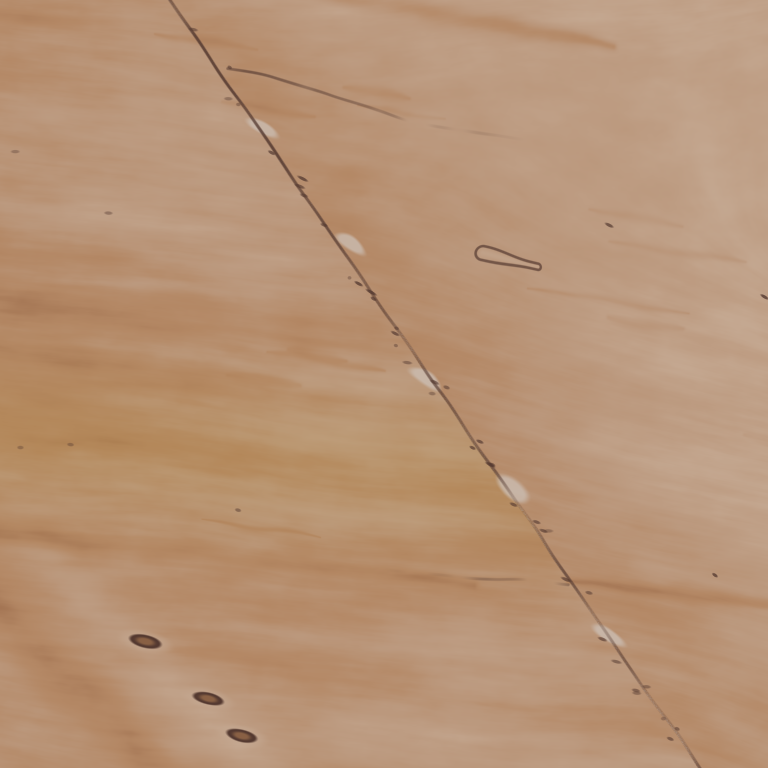
Give the GLSL for this texture, as a Shadertoy shader.

```glsl
// Smooth plywood: two sheets of tan veneer meeting at a slanting seam.
// Stretched gradient noise makes the grain; loops scatter streaks, specks,
// filler and slots; short distance fields draw the cracks.
#define DEEP vec3(0.63, 0.445, 0.315)
#define AMBER vec3(0.705, 0.532, 0.395)
#define ROSE vec3(0.735, 0.60, 0.495)
#define PALE vec3(0.775, 0.668, 0.58)
#define INK vec3(0.33, 0.225, 0.19)
#define FILLER vec3(0.80, 0.75, 0.71)
#define GRAIN_SLOPE 0.10
#define GRAIN_CONTRAST 0.5
#define SPECKS 46
#define STREAKS 13

vec2 hash2(vec2 p) {
    p = vec2(dot(p, vec2(127.1, 311.7)), dot(p, vec2(269.5, 183.3)));
    return fract(sin(p) * 43758.5);
}

float corner(vec2 cell, vec2 f, vec2 o) {
    return dot(hash2(cell + o) * 2.0 - 1.0, f - o);
}

float gradientNoise(vec2 p) {
    vec2 i = floor(p), f = fract(p), u = f * f * (3.0 - 2.0 * f);
    return mix(mix(corner(i, f, vec2(0, 0)), corner(i, f, vec2(1, 0)), u.x),
               mix(corner(i, f, vec2(0, 1)), corner(i, f, vec2(1, 1)), u.x), u.y);
}

float fbm(vec2 p) {
    float sum = 0.0, amp = 0.8;
    for (int i = 0; i < 4; i++) {
        sum += amp * gradientNoise(p);
        p = p * 2.03 + 17.3;
        amp *= 0.52;
    }
    return sum;
}

// Distance to a segment (x) and position along it (y)
vec2 segment(vec2 p, vec2 a, vec2 b) {
    vec2 ab = b - a;
    float h = clamp(dot(p - a, ab) / dot(ab, ab), 0.0, 1.0);
    return vec2(length(p - a - ab * h), h);
}

float bell(float x, float width) { return exp(-x * x / (width * width)); }

// Soft tapered band
float band(vec2 p, vec2 a, vec2 b, float width) {
    vec2 s = segment(p, a, b);
    return bell(s.x, width * (0.35 + 2.6 * s.y * (1.0 - s.y)));
}

// Scaled radius of an ellipse tilted along the grain
float ellipse(vec2 d, vec2 radii, float slope) {
    return length(vec2(d.x, d.y + slope * d.x) / radii);
}

float seamAt(float y) { return 0.911 - 0.69 * y; }

vec3 woodTone(float t) {
    vec3 c = mix(DEEP, AMBER, smoothstep(0.0, 0.36, t));
    c = mix(c, ROSE, smoothstep(0.3, 0.68, t));
    return mix(c, PALE, smoothstep(0.6, 1.0, t));
}

void mainImage(out vec4 fragColor, in vec2 fragCoord) {
    vec2 p = fragCoord / iResolution.y;
    vec2 wobble = 0.004 * vec2(gradientNoise(p * 14.0), gradientNoise(p * 14.0 + 40.0));
    vec2 q = p + wobble * 2.0;
    float side = (p.x - seamAt(p.y) - wobble.x) * 0.82;
    float right = smoothstep(-0.002, 0.002, side), left = 1.0 - right;

    // Grain on each sheet, bent by broad noise
    float slope = mix(GRAIN_SLOPE, 0.24 - 0.3 * smoothstep(0.6, 1.0, p.y), right);
    vec2 g = vec2(p.x, p.y + slope * p.x + 0.035 * gradientNoise(p * 3.0 + 5.0)) + right * 7.0;
    float streak = fbm(g * mix(vec2(1.8, 17.0), vec2(2.2, 11.0), right));
    float broad = fbm(g * vec2(2.0, 4.5) + 63.0);
    float mottle = fbm(p * vec2(14.0, 22.0) + 9.0);
    float tone = GRAIN_CONTRAST * (streak * mix(0.75, 0.5, right) + 0.55 * broad);
    tone += 0.14 * fbm(g * vec2(9.0, 75.0) + 31.0) + 0.13 * mottle;

    // Sheet shading: warm left, pale right
    tone += 0.43 + left * (0.12 * smoothstep(-0.45, 0.0, side) - 0.1 * bell(p.y - 0.57, 0.06));
    tone += right * (0.02 + 0.32 * smoothstep(0.0, 0.28, side));
    tone += 0.1 * left * smoothstep(0.3, 0.0, p.y);

    // Diagonal hollow at lower left with a lit upper lip
    float hollow = (p.x + p.y * 1.05 - 0.27) * 0.69 + 0.04 * broad;
    float lip = 0.2 * bell(hollow - 0.055, 0.03) - 0.34 * bell(hollow + 0.035, 0.032) * (0.8 + mottle);
    tone += lip * smoothstep(0.34, 0.2, p.y);

    // Scattered mineral streaks and three long ones
    for (int i = 0; i < STREAKS; i++) {
        vec2 r = hash2(vec2(i, 3.7)), s = hash2(vec2(i, 8.1));
        vec2 end = r + vec2(1.0, -0.16) * mix(0.06, 0.22, s.x);
        tone -= 0.18 * band(q, r, end, mix(0.003, 0.009, s.y)) * (0.8 + streak);
    }
    tone -= 0.27 * band(q, vec2(-0.15, 0.32), vec2(0.62, 0.24), 0.017);
    tone -= 0.33 * band(q, vec2(0.36, 1.02), vec2(0.8, 0.94), 0.015);
    tone -= 0.28 * band(q, vec2(0.74, 0.245), vec2(1.1, 0.2), 0.009);
    vec3 col = woodTone(tone);
    col.b -= 0.042 * left * bell(p.y + 0.08 * p.x - 0.43, 0.1);

    // Filler patches, then the worn seam line
    for (int i = 0; i < 5; i++) {
        vec2 r = hash2(vec2(i, 21.3));
        float y = 0.81 - 0.165 * float(i) + 0.05 * r.x;
        vec2 d = q + wobble * 2.0 - vec2(seamAt(y) + 0.03 * (r.y - 0.55), y);
        float e = ellipse(d, vec2(0.023, mix(0.006, 0.014, r.x)), 0.45);
        col = mix(col, FILLER, 0.75 * smoothstep(1.1, 0.6, e));
    }
    float wear = 0.55 + 0.8 * gradientNoise(vec2(p.y * 17.0, 2.5)) + 0.25 * smoothstep(0.75, 1.0, p.y);
    col = mix(col, INK, clamp(wear, 0.15, 0.85) * smoothstep(0.0032, 0.0006, abs(side)));

    // Cracks running out from the seam
    vec2 upper = segment(q + vec2(0.0, 0.008 * sin(p.x * 14.0)), vec2(0.295, 0.905), vec2(0.72, 0.81));
    vec2 lower = segment(q, vec2(0.5, 0.257), vec2(0.74, 0.24));
    float crack = smoothstep(0.003, 0.0006, upper.x) * (1.0 - upper.y);
    crack += smoothstep(0.003, 0.0006, lower.x) * lower.y;
    col = mix(col, INK, 0.7 * crack * smoothstep(-0.25, 0.2, gradientNoise(vec2(p.x * 22.0, 6.5))));

    // Nail specks: most hug the seam, a few stray
    for (int i = 0; i < SPECKS; i++) {
        vec2 r = hash2(vec2(i, 51.9)), s = hash2(vec2(i, 77.4));
        vec2 c = i % 6 == 0 ? s.yx : vec2(seamAt(r.x) + 0.035 * (r.y - 0.5), r.x);
        float e = ellipse(p + wobble - c, vec2(mix(0.003, 0.008, s.x), 0.0028), 0.5 * s.y);
        col = mix(col, INK, mix(0.35, 0.8, s.y) * smoothstep(1.1, 0.45, e));
    }

    // Dark-rimmed slots in the hollow
    for (int i = 0; i < 3; i++) {
        float k = float(i);
        vec2 c = vec2(0.189 + k * (0.101 - 0.019 * k), 0.164 - k * (0.085 - 0.012 * k));
        float e = ellipse(p + wobble - c, vec2(0.021, 0.0085), 0.2);
        col = mix(col, PALE, 0.45 * smoothstep(1.9, 1.0, e));
        col = mix(col, mix(DEEP * 0.85, INK, smoothstep(0.3, 0.75, e)), smoothstep(1.1, 0.8, e));
    }

    // Outlined splinter scar on the right sheet
    float scar = segment(q, vec2(0.63, 0.669), vec2(0.7, 0.653)).x;
    float rim = mix(0.009, 0.004, smoothstep(0.63, 0.69, p.x));
    col = mix(col, PALE, 0.5 * smoothstep(rim, 0.0, scar));
    col = mix(col, INK, 0.7 * smoothstep(0.0028, 0.0006, abs(scar - rim)));
    fragColor = vec4(col, 1.0);
}
```
